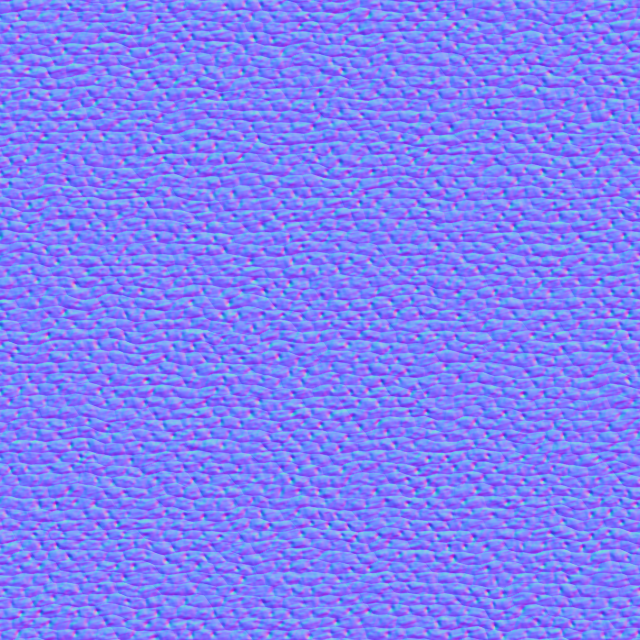
This texture map is drawn by a WebGL 2 fragment shader. Its source:

```glsl
#version 300 es
precision highp float;
// Tangent-space normal map of a coarse woven cloth.
// A height field of staggered thread bumps, pinholes and fibre noise is
// differentiated with central differences and packed as a unit normal.

#define COLUMNS 33.0       // thread bumps across the canvas
#define ROWS 58.0          // thread rows up the canvas
#define RELIEF 0.0034      // height scale in canvas units
#define SAMPLE_STEP 0.001  // half width of the slope filter
#define WOBBLE 0.55        // bending of the threads, in rows
#define JITTER 0.26        // scatter of bump centres
#define HOLE_RADIUS 0.23   // pinhole size, in rows
#define HOLE_DEPTH 1.3     // deepest pinhole
#define FIBRE 0.55         // fine fibre strength
#define SLUB 0.5           // uneven thread thickness

uniform vec2 u_resolution;
out vec4 fragColor;

vec2 hash22(vec2 p) {
    vec3 q = fract(p.xyx * vec3(0.1031, 0.1030, 0.0973));
    q += dot(q, q.yzx + 33.33);
    return fract((q.xx + q.yz) * q.zy);
}

float valueNoise(vec2 p) {
    vec2 cell = floor(p);
    vec2 f = p - cell;
    f = f * f * f * (f * (f * 6.0 - 15.0) + 10.0);
    float bottom = mix(hash22(cell).x, hash22(cell + vec2(1, 0)).x, f.x);
    float top = mix(hash22(cell + vec2(0, 1)).x, hash22(cell + vec2(1, 1)).x, f.x);
    return mix(bottom, top, f.y) - 0.5;
}

// Brick-staggered bumps; a pinhole lies between neighbours in each row.
float weaveHeight(vec2 p) {
    vec2 bend = vec2(valueNoise(p * 19.0 + 7.0), valueNoise(p * vec2(23.0, 15.0) + 61.0));
    vec2 grid = p * vec2(COLUMNS, ROWS) + WOBBLE * bend * vec2(0.6, 1.0);
    float row = floor(grid.y);
    float bumps = -2.0;
    float holes = 0.0;
    for (int j = -1; j <= 1; j++) {
        float y = row + float(j);
        float shift = 0.5 * mod(y, 2.0);
        float column = floor(grid.x - shift);
        for (int i = -1; i <= 1; i++) {
            vec2 id = vec2(column + float(i), y);
            vec2 shape = hash22(id + 11.0);
            vec2 scatter = (hash22(id + 173.0) - 0.5) * JITTER;
            vec2 d = grid - id - vec2(shift + 0.5, 0.5) - scatter;
            float bump = 0.95 - 2.1 * d.y * d.y - 1.0 * d.x * d.x;
            bumps = max(bumps, bump + 0.3 * (shape.x - 0.5));
            vec2 h = (d - vec2(0.5, 0.0)) * vec2(ROWS / COLUMNS, 1.0) / HOLE_RADIUS;
            holes += HOLE_DEPTH * mix(0.15, 1.0, shape.y) * exp(-dot(h, h));
        }
    }
    return bumps - holes;
}

// Slanted fine fibres and broader horizontal thickenings.
float fibreHeight(vec2 p) {
    vec2 slanted = vec2(p.x + 0.35 * p.y, p.y - 0.25 * p.x);
    float fine = valueNoise(slanted * vec2(105.0, 190.0) + 31.0);
    float cross = valueNoise(vec2(p.x - 0.4 * p.y, p.y) * vec2(170.0, 90.0) + 83.0);
    float slub = valueNoise(p * vec2(30.0, 105.0) + 47.0);
    return FIBRE * (fine + 0.5 * cross) + SLUB * slub;
}

float clothHeight(vec2 p) {
    return RELIEF * (weaveHeight(p) + fibreHeight(p));
}

void main() {
    vec2 p = gl_FragCoord.xy / u_resolution;
    vec2 e = vec2(SAMPLE_STEP, 0.0);

    // Slope of the cloth, softened by the width of the step
    vec2 slope = vec2(clothHeight(p + e.xy) - clothHeight(p - e.xy),
                      clothHeight(p + e.yx) - clothHeight(p - e.yx)) / (2.0 * SAMPLE_STEP);

    // Pack the normal into colour
    vec3 normal = normalize(vec3(-slope, 1.0));
    fragColor = vec4(normal * 0.5 + 0.5, 1.0);
}
```
